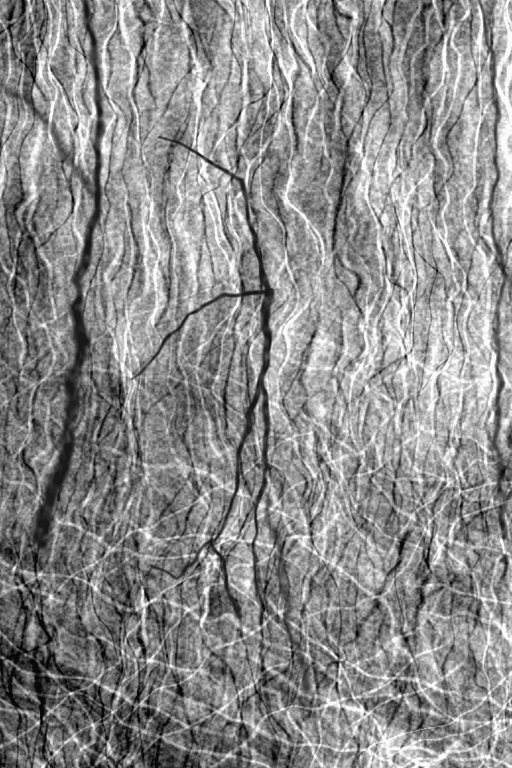
Write a Shadertoy shader that draws this texture.

```glsl
// Monochrome tangle of hanging twigs: pale and dark threads, grainy fibres and crooked black branches.

float hash(vec2 p) {
    vec3 q = fract(vec3(p.xyx) * 0.1031);
    q += dot(q, q.yzx + 33.33);
    return fract((q.x + q.y) * q.z);
}

float noise(vec2 p) {
    vec2 cell = floor(p), f = fract(p);
    f = f * f * (3.0 - 2.0 * f);
    float low = mix(hash(cell), hash(cell + vec2(1, 0)), f.x);
    float high = mix(hash(cell + vec2(0, 1)), hash(cell + vec2(1, 1)), f.x);
    return mix(low, high, f.y);
}

vec2 rotate(vec2 p, float angle) {
    float c = cos(angle), s = sin(angle);
    return vec2(c * p.x - s * p.y, s * p.x + c * p.y);
}

// Zero-centred displacement, coarse bends plus small kinks
vec2 wander(vec2 p, float scale, float amount) {
    vec2 bend = vec2(noise(p * scale), noise(p * scale + 71.0)) - 0.5;
    vec2 kink = vec2(noise(p * scale * 3.7 + 19.0), noise(p * scale * 3.7 + 43.0)) - 0.5;
    return amount * (bend + 0.45 * kink);
}

// Zero-centred streaks, stretched along y
float fibres(vec2 p, vec2 scale) {
    float sum = 0.0, weight = 0.27;
    for (int i = 0; i < 4; i++) {
        sum += weight * (noise(p * scale + float(i) * 37.0) - 0.5);
        scale *= 1.9;
        weight *= 0.92;
    }
    return sum;
}

// Thin broken lines running along y, one per column
float threads(vec2 p, float columns, float width, float seed, float pixel) {
    float x = p.x * columns + 1.5 * noise(p * vec2(columns * 0.25, 8.0) + seed);
    float id = floor(x);
    float centre = 0.5 + 0.55 * (noise(vec2(id * 7.3 + seed, p.y * 15.0)) - 0.5)
                       + 0.25 * (noise(vec2(id * 3.1 + seed, p.y * 47.0)) - 0.5);
    float d = abs(fract(x) - centre) / columns;
    float present = smoothstep(0.38, 0.68, noise(vec2(id * 5.7 + seed, p.y * 5.0 + seed)));
    return present * (1.0 - smoothstep(width * 0.3, width + pixel, d));
}

// Coverage of a tapering crooked limb through four joints
float limb(vec2 p, vec2 joints[4], float startWidth, float endWidth, float blur) {
    float cover = 0.0;
    for (int i = 0; i < 3; i++) {
        vec2 along = joints[i + 1] - joints[i], rel = p - joints[i];
        float t = clamp(dot(rel, along) / dot(along, along), 0.0, 1.0);
        float width = mix(startWidth, endWidth, (float(i) + t) / 3.0);
        float d = length(rel - along * t) - width;
        cover = max(cover, 1.0 - smoothstep(-blur, blur, d));
    }
    return cover;
}

// Soft zero-to-one patch of shade
float patchShade(vec2 p, vec2 centre, vec2 radius) {
    vec2 q = (p - centre) / radius;
    return exp(-dot(q, q));
}

float branches(vec2 p, float pixel) {
    float sharp = 0.001 + pixel;
    float trunk = limb(p, vec2[4](vec2(0.115, 1.02), vec2(0.128, 0.86), vec2(0.13, 0.73), vec2(0.1, 0.635)), 0.004, 0.006, 0.004);
    trunk = max(trunk, limb(p, vec2[4](vec2(0.1, 0.635), vec2(0.111, 0.557), vec2(0.085, 0.41), vec2(0.045, 0.3)), 0.006, 0.01, 0.005));
    float side = 0.65 * limb(p, vec2[4](vec2(0.0, 0.885), vec2(0.05, 0.86), vec2(0.085, 0.79), vec2(0.125, 0.75)), 0.004, 0.005, 0.005);
    float middle = limb(p, vec2[4](vec2(0.21, 0.82), vec2(0.25, 0.805), vec2(0.31, 0.77), vec2(0.345, 0.63)), 0.0015, 0.004, sharp);
    middle = max(middle, limb(p, vec2[4](vec2(0.345, 0.63), vec2(0.347, 0.52), vec2(0.32, 0.43), vec2(0.284, 0.29)), 0.006, 0.002, sharp));
    middle = max(middle, limb(p, vec2[4](vec2(0.345, 0.63), vec2(0.254, 0.59), vec2(0.22, 0.55), vec2(0.176, 0.5)), 0.003, 0.0014, sharp));
    middle = max(middle, limb(p, vec2[4](vec2(0.345, 0.51), vec2(0.353, 0.39), vec2(0.335, 0.33), vec2(0.345, 0.19)), 0.004, 0.0016, sharp));
    float low = limb(p, vec2[4](vec2(0.205, 0.265), vec2(0.23, 0.25), vec2(0.28, 0.29), vec2(0.319, 0.2)), 0.0015, 0.003, sharp);
    low = max(low, 0.6 * limb(p, vec2[4](vec2(0.35, 0.35), vec2(0.375, 0.25), vec2(0.38, 0.17), vec2(0.405, 0.1)), 0.003, 0.005, 0.004));
    float right = 0.75 * limb(p, vec2[4](vec2(0.63, 1.02), vec2(0.642, 0.78), vec2(0.65, 0.6), vec2(0.655, 0.3)), 0.002, 0.004, 0.003);
    return max(max(trunk, side), max(middle, max(low, right)));
}

void mainImage(out vec4 fragColor, in vec2 fragCoord) {
    float pixel = 1.0 / iResolution.y;
    vec2 p = fragCoord * pixel;
    vec2 bent = p + wander(p, 8.0, 0.03);
    float upper = smoothstep(0.15, 0.75, p.y);

    // Broad light and shade
    float tone = 0.52 + 0.15 * upper * smoothstep(0.0, 0.5, p.x) + 0.2 * (noise(p * 6.0 + 5.0) - 0.5);
    tone -= 0.27 * patchShade(bent, vec2(0.02, 0.13), vec2(0.13, 0.22));
    tone -= 0.17 * patchShade(bent, vec2(0.0, 0.47), vec2(0.1, 0.16));
    tone -= 0.22 * patchShade(bent, vec2(0.26, 0.01), vec2(0.12, 0.05));
    tone -= 0.2 * patchShade(bent, vec2(0.55, 0.89), vec2(0.035, 0.09));

    // Hanging fibres above, slanted straw below, grain throughout
    float hanging = fibres(bent, vec2(24.0, 4.0));
    float straw = fibres(rotate(bent, -1.05), vec2(34.0, 7.0));
    tone += mix(straw, hanging, 0.25 + 0.75 * upper);
    tone += 0.22 * (noise(p * 210.0) - 0.5) + 0.22 * (noise(p * 390.0 + 9.0) - 0.5);

    // Alternating dark and pale threads, upright first and then crossing
    for (int i = 0; i < 16; i++) {
        float seed = float(i) * 13.7 + 3.0;
        float crossing = step(8.0, float(i));
        float pale = mod(float(i), 2.0);
        float angle = (hash(vec2(seed, 2.0)) - 0.5) * mix(0.3, 2.6, crossing);
        float columns = mix(14.0, 34.0, hash(vec2(seed, 8.0)));
        float width = mix(0.0014, 0.0026, hash(vec2(seed, 5.0)));
        float strength = mix(0.5 + 0.5 * upper, 0.9 - 0.6 * upper, crossing);
        float line = threads(rotate(bent, angle) + 2.0, columns, width, seed, pixel);
        tone += strength * line * mix(-0.24, 0.27, pale);
    }

    // Black branches with flecked bark
    float bark = 0.65 + 0.5 * noise(p * vec2(150.0, 110.0));
    float cover = branches(p + wander(p, 14.0, 0.02), pixel);
    tone = mix(tone, 0.09, clamp(cover * bark, 0.0, 1.0));

    fragColor = vec4(vec3(clamp(tone, 0.03, 0.98)), 1.0);
}
```
